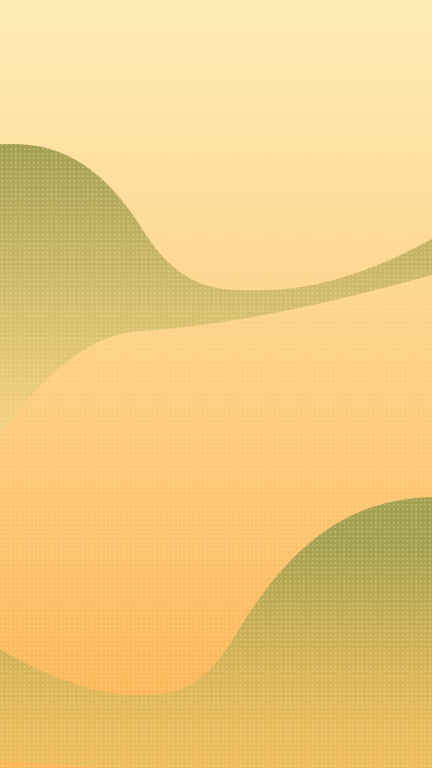
Write a WebGL 2 fragment shader that draws this background.

```glsl
#version 300 es
precision highp float;

uniform vec2 u_resolution;
out vec4 fragColor;

#define ASPECT 1.7778
#define DOT_COLUMNS 96.0
#define DOT_RADIUS 0.20
#define DOT_STRENGTH 0.34
#define SKY_FLOOR 0.169
#define RIDGE_TOP 1.447
#define RIDGE_BASE 0.771
#define HILL_TOP 0.627
#define HILL_SHADE 0.52

const vec3 CREAM = vec3(0.996, 0.925, 0.714);
const vec3 APRICOT = vec3(0.988, 0.718, 0.353);
const vec3 OLIVE = vec3(0.630, 0.620, 0.315);
const vec3 STRAW = vec3(0.965, 0.825, 0.510);
const vec3 OCHRE = vec3(0.925, 0.742, 0.362);
const vec3 DOT_COLOR = vec3(1.0, 0.93, 0.70);

// Cubic span between two knots, each holding x, height and slope
float span(vec3 a, vec3 b, float x) {
    float width = b.x - a.x;
    float t = clamp((x - a.x) / width, 0.0, 1.0);
    float s = 1.0 - t;
    return s * s * ((1.0 + 2.0 * t) * a.y + t * width * a.z)
         + t * t * ((3.0 - 2.0 * t) * b.y - s * width * b.z);
}

// Smooth curve through four knots
float curve(vec3 a, vec3 b, vec3 c, vec3 d, float x) {
    return x < b.x ? span(a, b, x) : x < c.x ? span(b, c, x) : span(c, d, x);
}

// Antialiased coverage of the area below an edge
float below(float edge, float y) {
    float d = edge - y;
    return clamp(d / max(fwidth(d), 1e-5) + 0.5, 0.0, 1.0);
}

// Soft round dots on a square grid
float dots(vec2 p) {
    vec2 cell = p * DOT_COLUMNS;
    float d = length(fract(cell) - 0.5);
    float blur = 0.5 * DOT_COLUMNS / u_resolution.x;
    return 1.0 - smoothstep(DOT_RADIUS - blur, DOT_RADIUS + blur, d);
}

void main() {
    vec2 p = gl_FragCoord.xy / u_resolution * vec2(1.0, ASPECT);

    // Warm backdrop, also seen between the two hills
    float fall = clamp((ASPECT - p.y) / (ASPECT - SKY_FLOOR), 0.0, 1.0);
    vec3 sky = mix(CREAM, APRICOT, fall);
    vec3 color = sky;

    // Upper ribbon, bounded by a ridge and an underside
    float ridge = curve(vec3(0.0, 1.444, 0.05), vec3(0.331, 1.245, -1.6),
                        vec3(0.602, 1.106, 0.0), vec3(1.0, 1.225, 0.55), p.x);
    vec3 bend = vec3(0.324, 1.0116, 0.06);
    vec3 rim = vec3(1.0, 1.141, 0.27);
    float underside = curve(vec3(0.0, 0.771, 1.4), bend, rim, rim + vec3(1.0, 0.27, 0.0), p.x);
    float ribbonFall = clamp((RIDGE_TOP - p.y) / (RIDGE_TOP - RIDGE_BASE), 0.0, 1.0);
    vec3 ribbon = mix(OLIVE, STRAW, pow(ribbonFall, 0.85));
    color = mix(color, ribbon, below(ridge, p.y));
    color = mix(color, sky, below(underside, p.y));

    // Lower hill with a dark crest
    float hill = curve(vec3(0.0, 0.2755, -0.58), vec3(0.322, 0.169, 0.0),
                       vec3(0.544, 0.3056, 1.7), vec3(1.0, 0.627, 0.03), p.x);
    float hillFall = clamp((HILL_SHADE - p.y) / HILL_SHADE, 0.0, 1.0);
    vec3 crest = mix(OLIVE, OLIVE * 1.02, p.y / HILL_TOP);
    vec3 slope = mix(crest, OCHRE, 1.0 - pow(1.0 - hillFall, 1.6));
    color = mix(color, slope, below(hill, p.y));

    // Thin glow in the lower left corner
    color = mix(color, APRICOT, below(0.0185 - 0.074 * p.x, p.y));

    // Fine dot texture
    color = mix(color, DOT_COLOR, DOT_STRENGTH * dots(p));
    fragColor = vec4(color, 1.0);
}
```
